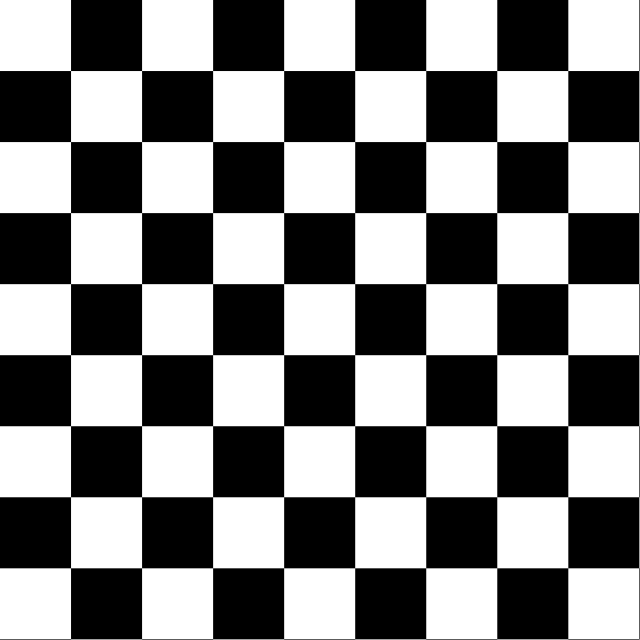
Write a three.js fragment shader that draws this pattern.

```glsl
// Black and white checkerboard, nine squares across and nine down, white in the corners.
#define SQUARES 9.0
#define BOARD_SPAN 0.999
#define LIGHT vec3(1.0)
#define DARK vec3(0.0)

varying vec2 vUv;

// Signed distance to the nearest square edge on each axis, positive in even squares.
vec2 edgeDistance(vec2 p) {
  return abs(mod(p - 0.5, 2.0) - 1.0) - 0.5;
}

// Checker value from 0 to 1, with edges smoothed over one pixel.
float checker(vec2 p) {
  vec2 pixel = max(fwidth(p), vec2(1e-5));
  vec2 stripes = clamp(2.0 * edgeDistance(p) / pixel, -1.0, 1.0);
  return 0.5 + 0.5 * stripes.x * stripes.y;
}

void main() {
  // Squares are laid out from the upper left; a sliver of the next ones shows right and below.
  vec2 board = vec2(vUv.x, 1.0 - vUv.y) * SQUARES / BOARD_SPAN;
  gl_FragColor = vec4(mix(DARK, LIGHT, checker(board)), 1.0);
}
```
